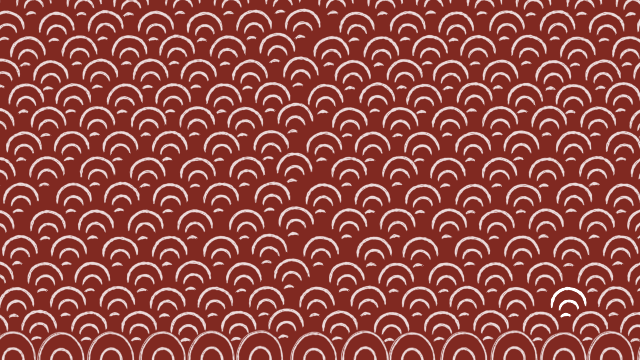
Give the GLSL for this pattern, as a Shadertoy shader.

```glsl
// Staggered rows of dry-brushed double arches with small dabs on a red ground.
#define ROWS 14.35          // rows down the canvas; one unit is one row
#define PITCH 1.98          // spacing of arches along a row
#define DRIFT 0.05          // leftward creep per row
#define SEAM_X 12.36        // where the columns skip sideways
#define SEAM_GAP 0.15
#define JITTER 0.07
#define LINE 0.055          // half width of a brush line
#define GRAIN 0.30          // dryness of the brush
#define LAST_ROW 13.0       // tall border arches
#define BRIGHT_CELL vec2(11.0, 11.0)
#define GROUND vec3(0.50, 0.16, 0.13)
#define INK vec3(0.92, 0.86, 0.86)

vec2 hash2(vec2 p) {
    vec3 h = fract(p.xyx * vec3(0.1031, 0.1030, 0.0973));
    h += dot(h, h.yzx + 33.33);
    return fract((h.xx + h.yz) * h.zy) * 2.0 - 1.0;
}

float gradientNoise(vec2 p) {
    vec2 i = floor(p), f = p - i;
    vec2 u = f * f * (3.0 - 2.0 * f);
    float a = dot(hash2(i), f);
    float b = dot(hash2(i + vec2(1, 0)), f - vec2(1, 0));
    float c = dot(hash2(i + vec2(0, 1)), f - vec2(0, 1));
    float d = dot(hash2(i + vec2(1, 1)), f - vec2(1, 1));
    return mix(mix(a, b, u.x), mix(c, d, u.x), u.y);
}

// Coverage of a half-circle stroke, each end lengthened by legs.x and legs.y.
float brushArc(vec2 q, float radius, vec2 legs, float halfWidth, float seed) {
    float px = 0.75 * ROWS / iResolution.y;
    float across = length(vec2(q.x, max(q.y, 0.0))) - radius;
    float along = atan(q.x, max(q.y, 0.0001)) * radius + sign(q.x) * max(-q.y, 0.0);
    float quarter = 1.5708 * radius;
    float tip = min(quarter + legs.x + along, quarter + legs.y - along);

    // Wandering, ragged edge
    across += 0.035 * gradientNoise(vec2(along * 2.0, seed));
    float width = halfWidth * mix(0.5, 1.0, smoothstep(0.0, 0.3, tip));
    width *= 1.0 + 0.45 * gradientNoise(vec2(along * 9.0, seed + 7.3));
    float body = 1.0 - smoothstep(-px, px, abs(across) - width);

    // Bristle streaks and frayed tips
    float streak = gradientNoise(vec2(along * 6.0, across * 30.0 + seed));
    tip += 0.08 * streak;
    return body * smoothstep(-px, px + 0.03, tip) * (1.0 - GRAIN * smoothstep(0.0, 0.5, streak));
}

// Outer arch, inner arch and dab; q has its origin at the crown, y up.
float fieldMotif(vec2 q, float seed) {
    float outer = brushArc(q + vec2(0.0, 0.70), 0.67, vec2(0.11, 0.03), LINE, seed);
    float inner = brushArc(q + vec2(0.0, 0.89), 0.37, vec2(0.02, -0.02), LINE * 0.95, seed + 21.7);
    float dab = brushArc(q + vec2(0.09, 1.36), 0.29, vec2(-0.20, -0.27), LINE * 1.25, seed + 43.1);
    return max(max(outer, inner), dab);
}

// Tall arch drawn with two thin strands, and a tall inner arch.
float borderMotif(vec2 q, float seed) {
    q.x /= 1.0 + 0.06 * max(-q.y - 0.4, 0.0);
    vec2 tall = q * vec2(1.0, 0.85);
    float outer = brushArc(tall + vec2(0.0, 0.86), 0.84, vec2(1.0), LINE * 0.6, seed);
    float strand = brushArc(tall + vec2(0.03, 0.86), 0.87, vec2(1.0), LINE * 0.35, seed + 13.9);
    float inner = brushArc(tall + vec2(0.0, 0.94), 0.39, vec2(1.0), LINE * 0.8, seed + 31.3);
    return max(max(outer, 0.8 * strand), inner);
}

void mainImage(out vec4 fragColor, in vec2 fragCoord) {
    // Row units, y counted downward from the top edge
    vec2 p = vec2(fragCoord.x, iResolution.y - fragCoord.y) * ROWS / iResolution.y;
    vec3 color = GROUND;

    for (int r = -1; r <= 0; r++) {
        float row = floor(p.y) + float(r);
        if (row > LAST_ROW) continue;
        bool border = row == LAST_ROW;

        // Half-step stagger with a slow wander of the rows
        float rowX = 0.216 - DRIFT * row + 0.5 * PITCH * mod(row, 2.0) - 0.083 * sin(0.6 * (row - 1.0));
        float rowY = row + 0.365 + 0.1 * sin(0.6 * (row - 7.8)) - (border ? 0.13 : 0.0);
        float nearest = floor((p.x - rowX) / PITCH + 0.5);

        for (int c = -1; c <= 1; c++) {
            float column = nearest + float(c);
            vec2 cell = vec2(column, row);
            vec2 crown = vec2(rowX + PITCH * column, rowY);

            // Columns rise toward the seam, then skip to the right
            float pastSeam = step(SEAM_X, crown.x);
            crown.y -= 0.13 * smoothstep(9.5, 12.0, crown.x) * (1.0 - pastSeam);
            crown.x += SEAM_GAP * pastSeam;
            crown += JITTER * vec2(1.0, 0.6) * hash2(cell + 50.0);

            vec2 q = vec2(p.x - crown.x, crown.y - p.y);
            float seed = 90.0 + 40.0 * hash2(cell + 80.0).x;
            float ink = border ? borderMotif(q, seed) : fieldMotif(q, seed);
            bool bright = cell == BRIGHT_CELL;
            color = mix(color, bright ? vec3(1.0) : INK, bright ? min(ink * 1.4, 1.0) : ink);
        }
    }
    fragColor = vec4(color, 1.0);
}
```
